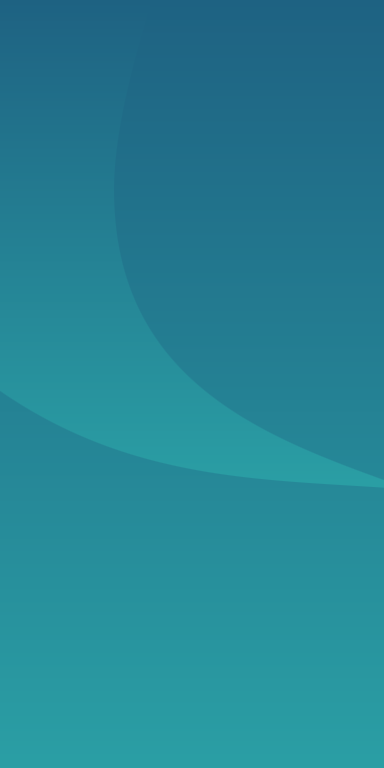
Reproduce this background procedurally as a Shadertoy shader.

```glsl
#define DEEP_BLUE vec3(0.118, 0.384, 0.510)
#define TEAL vec3(0.165, 0.622, 0.645)
#define WAIST vec2(0.297, 0.247)
#define RIBBON_TIP 0.635
#define SOLVE_STEPS 18

float cubic(float a, float b, float c, float d, float t) {
    float s = 1.0 - t;
    return s * s * s * a + 3.0 * s * t * (s * b + t * c) + t * t * t * d;
}

// Horizontal position of a Bezier curve at a given height
float curveX(vec2 a, vec2 b, vec2 c, vec2 d, float y) {
    float low = 0.0, high = 1.0;
    for (int i = 0; i < SOLVE_STEPS; i++) {
        float t = 0.5 * (low + high);
        if (cubic(a.y, b.y, c.y, d.y, t) < y) low = t;
        else high = t;
    }
    return cubic(a.x, b.x, c.x, d.x, 0.5 * (low + high));
}

// Coverage of the positive side, one pixel soft
float coverage(float d) {
    return clamp(0.5 + d / max(fwidth(d), 1e-5), 0.0, 1.0);
}

void mainImage(out vec4 fragColor, in vec2 fragCoord) {
    // Height runs downward from the top edge
    vec2 p = fragCoord / iResolution.xy;
    p.y = 1.0 - p.y;

    // Right edge of the ribbon: two arcs meeting at the waist
    float upperX = curveX(vec2(0.396, 0.0), vec2(0.352, 0.072),
                          vec2(0.297, 0.169), WAIST, p.y);
    float lowerX = curveX(WAIST, vec2(0.297, 0.488),
                          vec2(0.660, 0.564), vec2(1.0, 0.625), p.y);
    float edgeX = p.y < WAIST.y ? upperX : lowerX;

    // Lower edge of the ribbon
    float edgeY = cubic(0.509, 0.624, 0.624, RIBBON_TIP, p.x);
    float ribbon = coverage(edgeX - p.x) * coverage(edgeY - p.y);

    // The ribbon runs through the same gradient over a shorter span
    vec3 backdrop = mix(DEEP_BLUE, TEAL, p.y);
    vec3 ribbonColor = mix(DEEP_BLUE, TEAL, min(p.y / RIBBON_TIP, 1.0));
    fragColor = vec4(mix(backdrop, ribbonColor, ribbon), 1.0);
}
```
